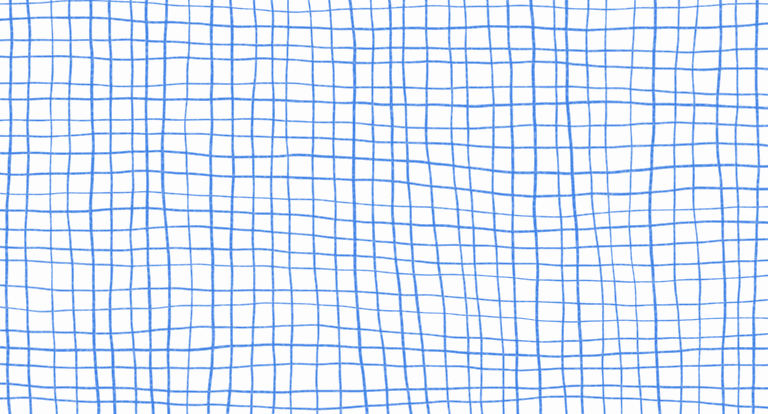
Write a WebGL 2 fragment shader that draws this pattern.

```glsl
#version 300 es
precision highp float;

uniform vec2 u_resolution;
out vec4 fragColor;

// Lengths are fractions of the canvas height.
const vec3 PAPER = vec3(0.992, 0.992, 0.992);
const vec3 INK = vec3(0.25, 0.51, 0.90);
const float COLUMNS = 38.0;
const float ROWS = 22.0;
const float COLUMN_WIDTH = 0.0052;
const float ROW_WIDTH = 0.0040;
const float WIDTH_SPREAD = 0.35;   // thin to heavy strokes, relative
const float JITTER = 0.34;         // uneven spacing, in pitches
const float DRIFT = 0.030;         // slow bend shared by neighbours
const float WOBBLE = 0.009;        // shaky hand of each stroke
const float COLUMN_LEAN = 0.055;
const float ROW_DROP = 0.050;
const float FUZZ = 0.0013;         // soft ink edge
const float GRAIN = 0.45;
const float GRAIN_SCALE = 130.0;

float hash(vec2 p) {
    vec3 q = fract(p.xyx * vec3(0.1031, 0.1030, 0.0973));
    q += dot(q, q.yzx + 33.33);
    return fract((q.x + q.y) * q.z);
}

float gradientDot(vec2 cell, vec2 offset) {
    float angle = 6.28319 * hash(cell);
    return dot(vec2(cos(angle), sin(angle)), offset);
}

float gradientNoise(vec2 p) {
    vec2 cell = floor(p);
    vec2 f = p - cell;
    vec2 u = f * f * f * (f * (f * 6.0 - 15.0) + 10.0);
    vec2 e = vec2(0.0, 1.0);
    float low = mix(gradientDot(cell, f), gradientDot(cell + e.yx, f - e.yx), u.x);
    float high = mix(gradientDot(cell + e.xy, f - e.xy), gradientDot(cell + e.yy, f - e.yy), u.x);
    return mix(low, high, u.y);
}

float bump(float x, float center, float radius) {
    float t = (x - center) / radius;
    return exp(-t * t);
}

// Ink coverage of a family of hand-drawn parallel strokes.
float strokes(float across, float along, float pitch, float width, float seed, float edge) {
    float nearest = floor(across / pitch);
    float cover = 0.0;
    for (int k = -2; k <= 2; k++) {
        float id = nearest + float(k);
        float lane = id * 7.31 + seed;
        float center = (id + 0.5 + JITTER * (hash(vec2(id + 50.0, seed)) - 0.5)) * pitch;
        center += DRIFT * gradientNoise(vec2(along * 1.7 + seed, id * 0.23 + seed));
        center += WOBBLE * gradientNoise(vec2(along * 5.0, lane + 0.4));
        center += 0.3 * WOBBLE * gradientNoise(vec2(along * 15.0, lane + 90.4));

        // Pen weight varies between strokes and along each one.
        float weight = 1.0 + WIDTH_SPREAD * (2.0 * hash(vec2(id + 80.0, seed + 3.0)) - 1.0);
        weight += 0.4 * gradientNoise(vec2(along * 9.0, lane + 40.3));
        float halfWidth = 0.5 * width * weight;
        float ink = clamp((halfWidth - abs(across - center)) / edge + 0.5, 0.0, 1.0);
        cover = max(cover, ink);
    }
    return cover;
}

void main() {
    vec2 p = gl_FragCoord.xy / u_resolution.y;
    float aspect = u_resolution.x / u_resolution.y;
    float edge = 1.0 / u_resolution.y + FUZZ;

    // Columns lean right of centre; rows sag across the middle.
    float lean = COLUMN_LEAN * bump(p.x / aspect, 0.61, 0.22) * (0.5 - p.y);
    float drop = ROW_DROP * bump(p.y, 0.47, 0.28) * (smoothstep(0.1, 0.75, p.x / aspect) - 0.5);

    float columns = strokes(p.x - lean, p.y, aspect / COLUMNS, COLUMN_WIDTH, 11.7, edge);
    float rows = strokes(p.y + drop, p.x, 1.0 / ROWS, ROW_WIDTH, 37.2, edge);
    float cover = 1.0 - (1.0 - columns) * (1.0 - rows);

    // Dry, speckled ink.
    float grain = gradientNoise(p * GRAIN_SCALE + 0.37);
    cover *= clamp(0.95 + GRAIN * grain, 0.0, 1.0);

    fragColor = vec4(mix(PAPER, INK, cover), 1.0);
}
```
